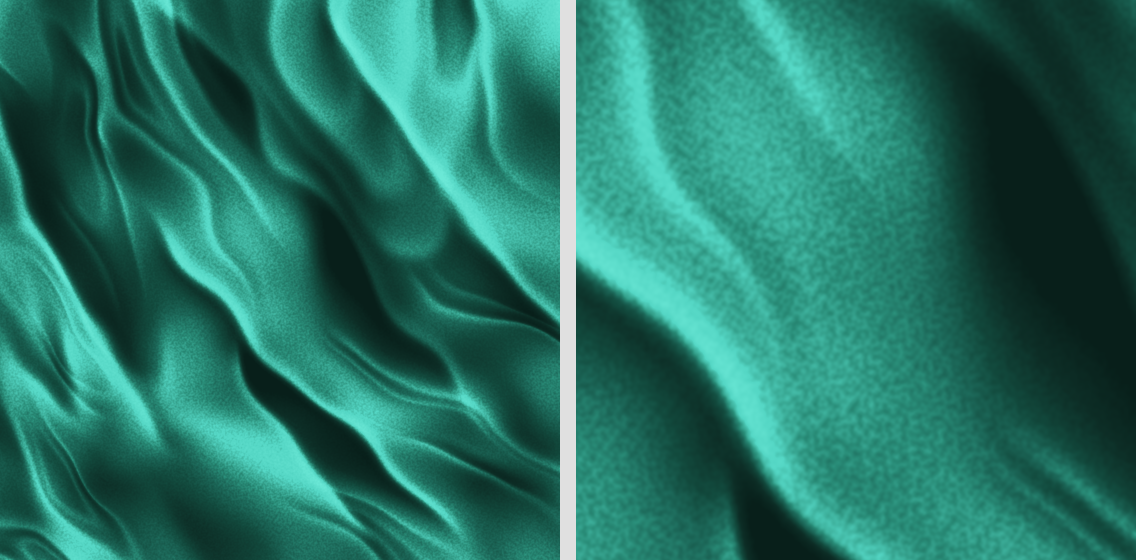
Left: the whole. Right: its middle third, enlarged.
A WebGL 1 fragment shader for this texture:

```glsl
precision highp float;
// Draped emerald satin: diagonal folds with glossy crests, dark hollows and fine grain.
uniform vec2 u_resolution;

vec2 randomDirection(vec2 cell) {
  float turn = fract(sin(dot(cell, vec2(127.1, 311.7))) * 43758.5453);
  return vec2(cos(6.2832 * turn), sin(6.2832 * turn));
}

// Gradient noise, roughly -0.7 to 0.7
float noise(vec2 p) {
  vec2 cell = floor(p);
  vec2 f = p - cell;
  vec2 blend = f * f * f * (f * (f * 6.0 - 15.0) + 10.0);
  vec2 e = vec2(1.0, 0.0);
  float low = mix(dot(randomDirection(cell), f),
                  dot(randomDirection(cell + e.xy), f - e.xy), blend.x);
  float high = mix(dot(randomDirection(cell + e.yx), f - e.yx),
                   dot(randomDirection(cell + e.xx), f - e.xx), blend.x);
  return mix(low, high, blend.y);
}

vec2 warp(vec2 p, float scale, float amount) {
  return p + amount * vec2(noise(p * scale + 3.7), noise(p * scale + 41.3));
}

// Coordinates along and across the folds, which steepen towards the top
vec2 foldSpace(vec2 p) {
  float along = dot(p, vec2(0.64, -0.77));
  float across = 0.78 * p.x + 0.88 * p.y - 0.3 * p.y * p.y;
  return vec2(along, across);
}

// Glow climbs to a thin bright crest, then drops into a shadowed hollow
float crest(float d, float width, float spread) {
  float glow = exp(min(d, 0.0) / spread) * (1.0 - smoothstep(0.0, width, d));
  float hollow = smoothstep(0.0, 2.0 * width, d) * exp(-max(d, 0.0) / spread);
  float line = exp(-d * d / (width * width));
  return 0.8 * glow + 0.6 * line - 1.1 * hollow;
}

// A family of parallel creases following level lines of stretched noise
float creases(vec2 fold, vec2 stretch, float seed) {
  float height = noise(fold * stretch + seed);
  float softness = smoothstep(-0.2, 0.4, noise(fold * vec2(2.4, 4.0) + seed * 1.7));
  float strength = smoothstep(-0.2, 0.2, noise(fold * vec2(2.0, 3.4) - seed));
  float width = mix(0.05, 0.13, softness);
  float sideCrest = crest(height - 0.2, width * 0.8, 0.08);
  return strength * (crest(height, width, 0.16) + 0.6 * sideCrest);
}

// One long bowed fold; side = 1 puts its hollow to the upper right, -1 to the lower left
float longFold(vec2 p, vec2 start, vec2 end, float bow, float side, float width) {
  vec2 span = end - start;
  float s = dot(p - start, span) / dot(span, span);
  float d = dot(p - start, normalize(vec2(-span.y, span.x))) - 4.0 * bow * s * (1.0 - s);
  float ends = smoothstep(0.0, 0.15, s) * smoothstep(0.0, 0.15, 1.0 - s);
  return ends * crest(d * side, width, 4.0 * width);
}

float pool(vec2 p, vec2 center, float radius) {
  vec2 d = (p - center) / radius;
  return exp(-dot(d, d));
}

vec3 blendTone(vec3 base, vec3 next, float from, float to, float tone) {
  return mix(base, next, clamp((tone - from) / (to - from), 0.0, 1.0));
}

vec3 satinColor(float tone) {
  vec3 color = vec3(0.03, 0.12, 0.10);
  color = blendTone(color, vec3(0.05, 0.18, 0.15), -2.3, -1.44, tone);
  color = blendTone(color, vec3(0.07, 0.29, 0.24), -1.44, -0.69, tone);
  color = blendTone(color, vec3(0.11, 0.41, 0.35), -0.69, -0.08, tone);
  color = blendTone(color, vec3(0.16, 0.55, 0.47), -0.08, 0.48, tone);
  color = blendTone(color, vec3(0.24, 0.69, 0.61), 0.48, 0.97, tone);
  color = blendTone(color, vec3(0.33, 0.84, 0.77), 0.97, 1.6, tone);
  return blendTone(color, vec3(0.42, 0.91, 0.84), 1.6, 2.8, tone);
}

void main() {
  vec2 p = gl_FragCoord.xy / u_resolution.y;
  vec2 cloth = warp(warp(p, 2.3, 0.15), 7.5, 0.035);
  vec2 fold = foldSpace(cloth);
  vec2 bent = warp(p, 6.0, 0.045);

  // Broad sheen and shade across the sheet
  float tone = -0.28 + 1.4 * noise(cloth * 2.2 + 8.3);
  tone += 2.5 * noise(fold * vec2(2.6, 5.0) + 17.9);
  tone += 1.3 * noise(fold * vec2(5.0, 10.0) + 29.4);

  // Scattered creases in two sizes
  tone += 1.1 * creases(fold, vec2(1.2, 4.8), 5.2);
  tone += 0.85 * creases(fold, vec2(2.4, 7.5), 23.6);

  // Long folds running down the whole sheet
  tone += 1.5 * longFold(bent, vec2(0.57, 1.12), vec2(1.08, 0.36), -0.07, -1.0, 0.013);
  tone += 0.9 * longFold(bent, vec2(0.23, 1.12), vec2(0.88, 0.22), 0.0, -1.0, 0.016);
  tone += 1.8 * longFold(bent, vec2(0.24, 0.65), vec2(0.86, 0.02), -0.015, -1.0, 0.013);
  tone += 1.4 * longFold(bent, vec2(-0.08, 0.92), vec2(0.33, 0.16), -0.02, 1.0, 0.015);
  tone += 1.2 * longFold(bent, vec2(0.42, 0.42), vec2(0.68, 0.0), -0.03, 1.0, 0.012);

  // Deep shade in two unlit areas
  tone -= 1.3 * pool(p, vec2(0.98, 0.14), 0.2) + 0.9 * pool(p, vec2(0.13, 0.78), 0.14);

  // Woven grain, turned off the grid and clearest where the cloth is lit
  vec2 weave = mat2(0.8, 0.6, -0.6, 0.8) * p;
  float grain = noise(weave * 260.0) + 0.6 * noise(weave * 140.0 + 7.1);
  tone += grain * mix(0.14, 0.4, smoothstep(-1.2, 0.8, tone));

  gl_FragColor = vec4(satinColor(tone), 1.0);
}
```
